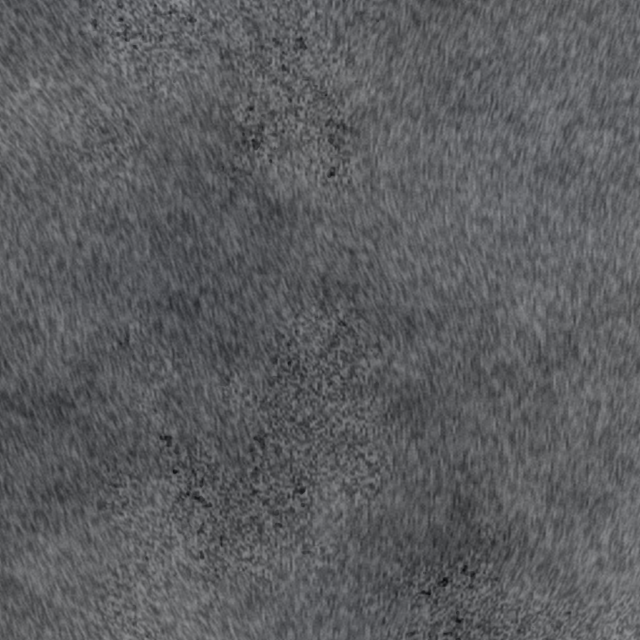
A WebGL 2 fragment shader for this texture:

```glsl
#version 300 es
precision highp float;
// Worn charcoal nap: short fibres made by smearing grain along a slowly
// turning direction field, broken by rough patches with coarser grain
// and dark pits, over soft cloudy changes of tone.

uniform vec2 u_resolution;
out vec4 outColor;

const vec3 BASE_GREY = vec3(0.357, 0.361, 0.370);
const vec3 COOL_TINT = vec3(-0.005, -0.001, 0.008);
const int SMEAR_STEPS = 9;

float hash(vec2 cell, float seed) {
  uvec3 q = uvec3(ivec3(vec3(cell, seed)));
  uint h = q.x * 1597334673u ^ q.y * 3812015801u ^ q.z * 2798796415u;
  h = (h ^ (h >> 16)) * 2246822519u;
  h = (h ^ (h >> 13)) * 3266489917u;
  return float((h ^ (h >> 16)) >> 8) / 16777216.0;
}

float valueNoise(vec2 p, float seed) {
  vec2 cell = floor(p);
  vec2 f = fract(p);
  f = f * f * (3.0 - 2.0 * f);
  float low = mix(hash(cell, seed), hash(cell + vec2(1, 0), seed), f.x);
  float high = mix(hash(cell + vec2(0, 1), seed), hash(cell + vec2(1, 1), seed), f.x);
  return mix(low, high, f.y);
}

float fbm(vec2 p, float seed) {
  float sum = 0.0;
  float weight = 0.533;
  for (int i = 0; i < 4; i++) {
    sum += weight * valueNoise(p, seed + float(i));
    p = mat2(1.6, 1.2, -1.2, 1.6) * p + 7.3;
    weight *= 0.5;
  }
  return sum;
}

// Unit vector along the fibres; they lean left on one side, right on the other.
vec2 fibreDirection(vec2 uv) {
  float lean = mix(-0.5, 0.25, uv.x) + 0.8 * (valueNoise(uv * 3.5, 11.0) - 0.5);
  return vec2(sin(lean), cos(lean));
}

// Grain averaged along a line, centred on zero.
float smearedGrain(vec2 uv, vec2 direction, float span, float frequency) {
  float sum = 0.0;
  float total = 0.0;
  for (int i = 0; i < SMEAR_STEPS; i++) {
    float t = float(i) / float(SMEAR_STEPS - 1) - 0.5;
    float weight = 1.0 - 1.2 * abs(t);
    sum += weight * valueNoise((uv + direction * span * t) * frequency, 23.0);
    total += weight;
  }
  return sum / total - 0.5;
}

// Ragged patches where the nap is worn away.
float roughMask(vec2 uv) {
  float field = fbm(uv * vec2(4.2, 3.4), 31.0) + 0.25 * (fbm(uv * 22.0, 37.0) - 0.5);
  return smoothstep(0.46, 0.68, field);
}

// Small dark pits gathered in clusters.
float pits(vec2 uv, float rough) {
  float cluster = smoothstep(0.45, 0.65, fbm(uv * vec2(13.0, 9.0), 43.0));
  float spot = valueNoise(uv * 95.0, 47.0) + 0.35 * (valueNoise(uv * 210.0, 53.0) - 0.5);
  return smoothstep(0.68, 0.98, spot) * rough * (0.25 + 0.75 * cluster);
}

void main() {
  vec2 uv = gl_FragCoord.xy / min(u_resolution.x, u_resolution.y);
  float rough = roughMask(uv);

  // Broad clouds and smaller smudges
  float clouds = fbm(uv * 3.0, 61.0) - 0.5;
  float smudges = fbm(uv * vec2(11.0, 14.0), 67.0) - 0.5;
  float tone = 0.17 * clouds + 0.12 * smudges;

  // Fibres shorten into coarse grain where the surface is rough
  float span = mix(0.0145, 0.0055, rough);
  float fibres = smearedGrain(uv, fibreDirection(uv), span, 255.0);
  tone += fibres * mix(0.31, 0.30, rough);
  tone += 0.06 * (valueNoise(uv * 330.0, 71.0) - 0.5);

  // Worn patches are a touch lighter between their pits
  tone += 0.014 * rough - 0.16 * pits(uv, rough);

  float coolness = 2.0 * (fbm(uv * 3.7, 79.0) - 0.4);
  outColor = vec4(BASE_GREY + tone + COOL_TINT * coolness, 1.0);
}
```
